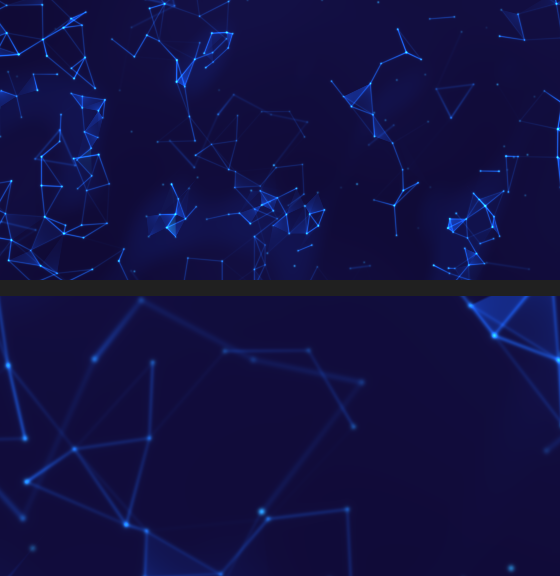
Top, the full canvas; bottom, a detail of the centre.
Reproduce this background procedurally as a WebGL 1 fragment shader.

```glsl
precision highp float;

// Glowing plexus on deep indigo: jittered grid nodes joined by thin links,
// with translucent facets between some of them. Three nets are summed: a sharp
// main net, dense slanted shards with a halo, and a dim soft net for depth.

uniform vec2 u_resolution;

struct Net {
    float cell;     // grid spacing, in canvas heights
    vec2 slant;     // sideways shear and vertical stretch of the grid
    float reach;    // longest link, in cells
    float density;  // mean chance that a node exists
    float clumping; // how strongly noise gathers the nodes
    float clump;    // noise frequency per cell
    float links;    // chance of a link
    float facets;   // chance of a filled triangle
    float width;    // link softness, in canvas heights
    float seed;
};

const Net MAIN   = Net(0.092, vec2(0.0, 1.0), 1.75,  0.56, 1.2, 0.27, 0.66, 0.09, 0.0027, 3.0);
const Net SHARDS = Net(0.050, vec2(0.5, 1.4), 2.30, -0.75, 4.5, 0.17, 0.50, 0.48, 0.0025, 41.0);
const Net DEEP   = Net(0.140, vec2(0.2, 1.1), 1.80,  0.48, 1.1, 0.35, 0.55, 0.13, 0.0042, 87.0);

const vec3 BASE_COLOR  = vec3(0.062, 0.040, 0.212);
const vec3 HAZE_COLOR  = vec3(0.013, 0.022, 0.060);
const vec3 HALO_COLOR  = vec3(0.002, 0.026, 0.075);
const vec3 LINK_COLOR  = vec3(0.050, 0.360, 0.760);
const vec3 NODE_COLOR  = vec3(0.100, 0.520, 0.650);
const vec3 FACET_COLOR = vec3(0.030, 0.270, 0.680);
const vec3 CYAN_COLOR  = vec3(0.080, 0.600, 0.640);
const float NODE_RADIUS = 0.0040;
const float CENTER_DIM  = 0.35;  // main net brightness at mid canvas
const float DEEP_LEVEL  = 0.34;

vec2 hash2(vec2 p) {
    vec3 q = fract(p.xyx * vec3(0.1031, 0.1030, 0.0973));
    q += dot(q, q.yzx + 33.33);
    return fract((q.xx + q.yz) * q.zy);
}

float cornerSlope(vec2 cell, vec2 offset) {
    float angle = 6.2832 * hash2(cell + 17.0).x;
    return dot(vec2(cos(angle), sin(angle)), offset);
}

float gradientNoise(vec2 p) {
    vec2 i = floor(p), f = fract(p);
    vec2 u = f * f * f * (f * (f * 6.0 - 15.0) + 10.0);
    vec2 e = vec2(1.0, 0.0);
    return mix(mix(cornerSlope(i, f), cornerSlope(i + e, f - e), u.x),
               mix(cornerSlope(i + e.yx, f - e.yx), cornerSlope(i + 1.0, f - 1.0), u.x), u.y);
}

vec2 toGrid(vec2 p, Net net) {
    float y = p.y / (net.cell * net.slant.y);
    return vec2(p.x / net.cell - net.slant.x * y, y);
}

float nodeChance(vec2 grid, Net net) {
    return net.density + net.clumping * gradientNoise(grid * net.clump + net.seed);
}

// Node of one cell: canvas position (xy), brightness or 0 if absent (z), id (w).
vec4 nodeAt(vec2 id, Net net) {
    vec2 jitter = hash2(id + net.seed);
    vec2 traits = hash2(id + net.seed + 211.0);
    float level = mix(0.28, 1.0, jitter.x * jitter.y + 0.4 * traits.y);
    vec2 grid = id + 0.1 + 0.8 * jitter;
    vec2 position = net.cell * vec2(grid.x + net.slant.x * grid.y, net.slant.y * grid.y);
    return vec4(position, level * step(traits.x, nodeChance(id, net)), traits.y);
}

float gauss(float d, float w) {
    return exp(-d * d / (w * w));
}

float linkGlow(vec2 p, vec4 a, vec4 b, Net net) {
    vec2 ab = b.xy - a.xy;
    float along = clamp(dot(p - a.xy, ab) / dot(ab, ab), 0.0, 1.0);
    float d = length(p - a.xy - ab * along);
    float present = step(0.001, a.z * b.z) * step(fract(a.w + b.w), net.links);
    float fade = 1.0 - smoothstep(0.5, 1.0, length(ab) / (net.cell * net.reach));
    float profile = gauss(d, net.width) + 0.07 * gauss(d, 3.0 * net.width);
    return present * fade * mix(a.z, b.z, along) * profile;
}

float edgeSide(vec2 p, vec2 a, vec2 b) {
    vec2 e = b - a, q = p - a;
    return (e.x * q.y - e.y * q.x) / (length(e) + 0.0001);
}

// Facet brightness: x for blue, y for cyan.
vec2 facetGlow(vec2 p, vec4 a, vec4 b, vec4 c, Net net) {
    float turn = edgeSide(c.xy, a.xy, b.xy) < 0.0 ? -1.0 : 1.0;
    float inside = min(turn * edgeSide(p, a.xy, b.xy),
                   min(turn * edgeSide(p, b.xy, c.xy), turn * edgeSide(p, c.xy, a.xy)));
    float longest = max(distance(a.xy, b.xy), max(distance(b.xy, c.xy), distance(c.xy, a.xy)));
    float id = a.w + b.w + c.w;
    float glow = smoothstep(-0.7, 0.7, inside / net.width) * step(0.001, a.z * b.z * c.z)
               * step(fract(id), net.facets) * (a.z + b.z + c.z) / 3.0
               * (1.0 - smoothstep(0.6, 1.1, longest / (net.cell * net.reach)))
               * (0.28 + 0.9 * exp(-2.2 * distance(p, a.xy) / net.cell));
    return fract(id * 7.0) > 0.88 ? vec2(0.0, glow) : vec2(glow, 0.0);
}

vec3 drawNet(vec2 p, Net net) {
    vec2 home = floor(toGrid(p, net));
    vec4 n[9];
    float link = 0.0, dots = 0.0;
    vec2 facet = vec2(0.0);
    for (int i = 0; i < 9; i++) {
        n[i] = nodeAt(home + vec2(mod(float(i), 3.0), floor((float(i) + 0.5) / 3.0)) - 1.0, net);
        dots += n[i].z * gauss(distance(p, n[i].xy), NODE_RADIUS);
    }
    // Links join touching cells only, so they never leave the 3x3 window.
    for (int i = 0; i < 9; i++) {
        for (int j = 0; j < 9; j++) {
            float columns = abs(mod(float(i), 3.0) - mod(float(j), 3.0));
            if (j > i && j - i < 5 && columns < 1.5) link += linkGlow(p, n[i], n[j], net);
        }
    }
    for (int y = 0; y < 2; y++) {
        for (int x = 0; x < 2; x++) {
            vec4 a = n[y * 3 + x], b = n[y * 3 + x + 1], c = n[y * 3 + x + 3], d = n[y * 3 + x + 4];
            facet += facetGlow(p, a, b, c, net) + facetGlow(p, d, b, c, net)
                   + facetGlow(p, b, a, d, net) + facetGlow(p, c, a, d, net);
        }
    }
    return link * LINK_COLOR + dots * NODE_COLOR + facet.x * FACET_COLOR + facet.y * CYAN_COLOR;
}

void main() {
    vec2 p = gl_FragCoord.xy / u_resolution.y;
    float offCenter = abs(p.x - 0.5 * u_resolution.x / u_resolution.y);
    float haze = 0.45 + 0.9 * gradientNoise(p * 1.6 + 5.0) - 0.25 * offCenter + 0.2 * p.y;
    float halo = smoothstep(-0.3, 1.2, nodeChance(toGrid(p, SHARDS), SHARDS));
    vec3 color = BASE_COLOR + HAZE_COLOR * clamp(haze, 0.0, 1.0) + HALO_COLOR * halo;

    color += DEEP_LEVEL * drawNet(p, DEEP);
    color += mix(CENTER_DIM, 1.0, smoothstep(0.05, 0.45, offCenter)) * drawNet(p, MAIN);
    color += drawNet(p, SHARDS);
    gl_FragColor = vec4(min(color, 1.0), 1.0);
}
```
